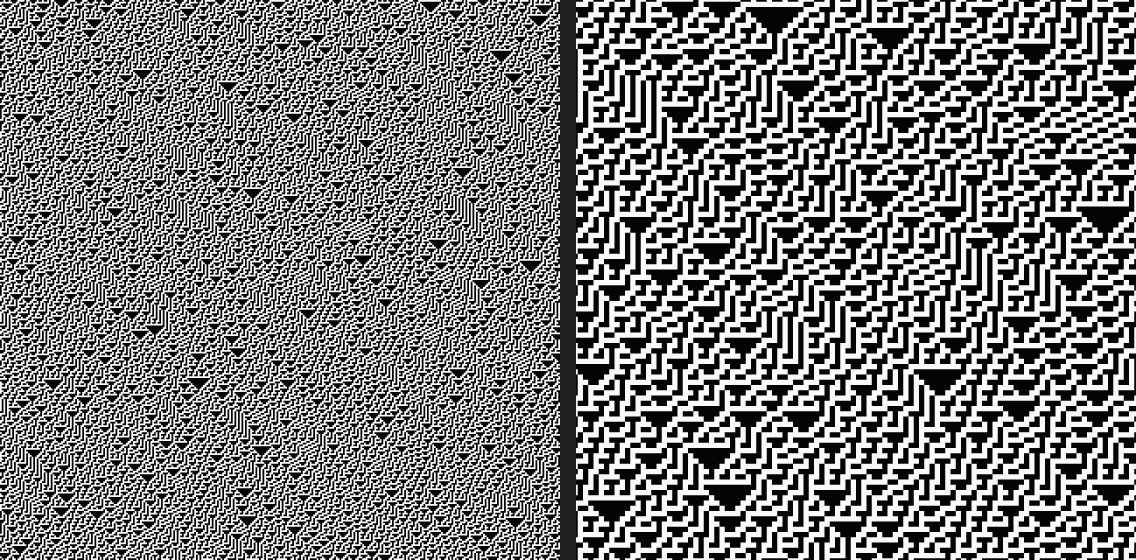
Left: the whole. Right: its middle third, enlarged.
A three.js fragment shader for this pattern:

```glsl
// Space-time diagram of the elementary cellular automaton Rule 30, time running down.
// The rule can be solved for its left cell, so two random columns at the right edge
// fix every column to their left; 32 time steps are packed into each word.
varying vec2 vUv;

const int CELLS = 320;  // cells across and down
const int WORDS = 13;   // words of column history, enough for CELLS steps

// Integer hash giving 32 random bits.
uint randomBits(uint x) {
  x ^= x >> 16; x *= 0x7feb352dU;
  x ^= x >> 15; x *= 0x846ca68bU;
  return x ^ (x >> 16);
}

// States of four neighbouring cells: (here, right, below, below right).
vec4 cellBlock(ivec2 cell) {
  uint firstWord = uint(cell.y >> 5);
  int firstBit = cell.y & 31;
  uint column[WORDS];
  uint rightColumn[WORDS];
  for (int j = 0; j < WORDS; j++) {
    uint seed = 2U * (firstWord + uint(j)) + 731U;
    column[j] = randomBits(seed);
    rightColumn[j] = randomBits(seed + 1U);
  }

  // Step leftwards: left = next ^ (centre | right), on ever shorter histories.
  for (int steps = CELLS - cell.x; steps > 0; steps--) {
    int lastWord = min((firstBit + 2 + steps) >> 5, WORDS - 2);
    for (int j = 0; j <= lastWord; j++) {
      uint centre = column[j];
      uint next = (centre >> 1) | (column[j + 1] << 31);
      column[j] = next ^ (centre | rightColumn[j]);
      rightColumn[j] = centre;
    }
  }

  // Read this time step and the next one from both columns.
  int bit = (firstBit + 1) & 31;
  int word = (firstBit + 1) >> 5;
  return vec4(
    float((column[0] >> firstBit) & 1U),
    float((rightColumn[0] >> firstBit) & 1U),
    float((column[word] >> bit) & 1U),
    float((rightColumn[word] >> bit) & 1U));
}

void main() {
  vec2 p = vec2(vUv.x, 1.0 - vUv.y) * float(CELLS);

  // Box filter: share of the pixel footprint lying in the next cell on each axis.
  // The small nudge keeps footprints that start on a cell edge inside that cell.
  vec2 footprint = clamp(fwidth(p), 0.0001, 1.0);
  vec2 start = p - 0.5 * footprint + 0.001;
  vec2 corner = max(floor(start), 0.0);
  vec2 nextShare = clamp((start + footprint - corner - 1.0) / footprint, 0.0, 1.0);

  vec4 block = cellBlock(ivec2(corner));
  vec2 rows = mix(block.xz, block.yw, nextShare.x);
  float alive = mix(rows.x, rows.y, nextShare.y);
  gl_FragColor = vec4(vec3(mix(0.014, 0.98, alive)), 1.0);
}
```
